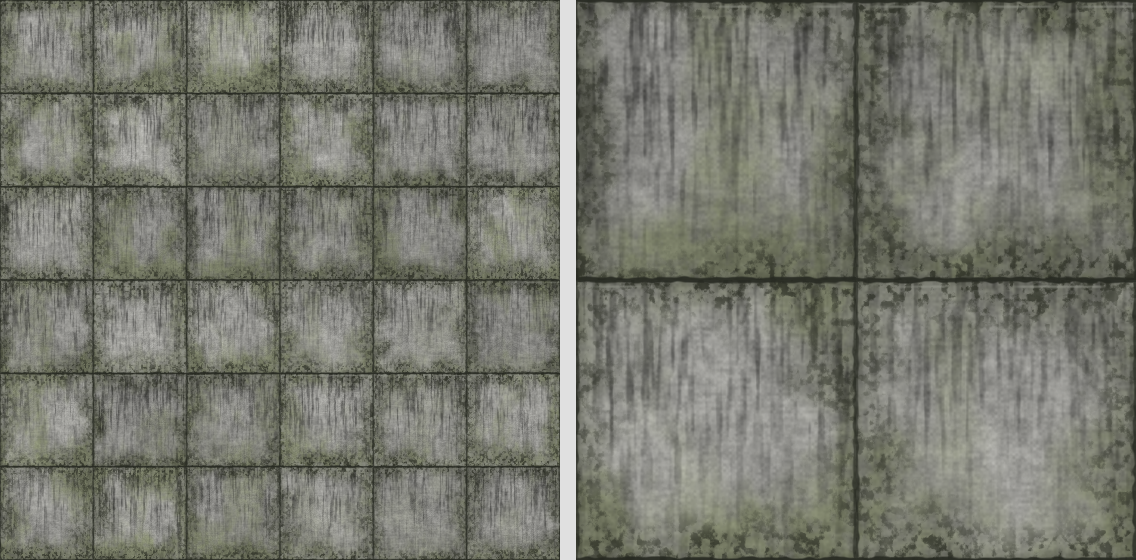
Left, the full canvas; right, a detail of the centre.
A WebGL 1 fragment shader for this texture:

```glsl
precision highp float;
// Weathered concrete tiles in a six by six grid with narrow dark joints.
// Each tile seeds its own noise for tone, fine vertical drips, rim grime and
// moss; thin grout lines, pale lips and chipped flakes are laid over the top.
uniform vec2 u_resolution;

const float TILES = 6.0;
const float JOINT_HALF_WIDTH = 0.009;
const vec3 CONCRETE_TINT = vec3(1.0, 0.998, 0.972);
const vec3 GRIME = vec3(0.17, 0.18, 0.14);
const vec3 MOSS = vec3(0.41, 0.44, 0.30);
const vec3 GROUT = vec3(0.15, 0.16, 0.13);
const vec3 FLAKE = vec3(0.58, 0.59, 0.55);

float hash(vec2 p) {
  return fract(sin(dot(p, vec2(127.1, 311.7))) * 43758.545);
}

float noise(vec2 p) {
  vec2 i = floor(p);
  vec2 f = fract(p);
  f = f * f * (3.0 - 2.0 * f);
  return mix(mix(hash(i), hash(i + vec2(1.0, 0.0)), f.x),
             mix(hash(i + vec2(0.0, 1.0)), hash(i + 1.0), f.x), f.y);
}

float fbm(vec2 p) {
  float sum = 0.0;
  float amplitude = 0.533;
  for (int i = 0; i < 4; i++) {
    sum += amplitude * noise(p);
    p = p * 2.03 + 17.3;
    amplitude *= 0.5;
  }
  return sum;
}

// Dense hairline stains: signed brushing plus darker runs with ragged ends
float drips(vec2 q, vec2 seed) {
  float hair = noise(q * vec2(82.0, 7.0) + seed);
  float thin = noise(q * vec2(50.0, 4.0) + seed + 31.0);
  float broken = noise(q * vec2(70.0, 24.0) + seed + 9.0);
  float column = noise(vec2(q.x * 34.0, 4.0) + seed);
  float reach = smoothstep(-0.1, 0.2, q.y - 0.2 - 0.45 * column);
  float line = 0.4 * hair + 0.4 * thin + 0.2 * broken;
  return smoothstep(0.38, 0.78, line) * mix(0.45, 1.0, reach);
}

// Dirt that gathers at the rim, with an irregular inner border
float rimGrime(float edge, float blotch, float reach) {
  return 1.0 - smoothstep(0.0, reach, edge + (blotch - 0.5) * 0.3);
}

// Mottled green growth in vertical patches, along the rim and in a low band
float mossCover(vec2 q, vec2 seed, float rim, float amount, float mottle) {
  float patches = smoothstep(0.42, 0.72, fbm(q * vec2(4.2, 2.4) + seed + 53.0));
  float ragged = 0.22 * noise(q * vec2(20.0, 4.0) + seed);
  float band = 1.0 - smoothstep(0.22, 0.42, q.y + ragged);
  float cover = amount * (0.7 * patches + 0.4 * band) + 0.35 * rim;
  return clamp(cover * (0.3 + 1.4 * mottle), 0.0, 0.9);
}

float lineMask(float distanceToLine, float halfWidth, float soft) {
  return 1.0 - smoothstep(halfWidth - soft, halfWidth + soft, distanceToLine);
}

void main() {
  vec2 p = gl_FragCoord.xy / u_resolution * TILES;
  vec2 cell = floor(p);
  vec2 q = fract(p);
  float soft = 0.6 * TILES / min(u_resolution.x, u_resolution.y) + 0.002;

  // Values that differ from tile to tile
  vec2 seed = 40.0 * vec2(hash(cell + 3.1), hash(cell + 8.7));
  float tone = hash(cell + 15.3);
  float mossAmount = mix(0.25, 1.0, hash(cell + 21.9));
  float dripAmount = mix(0.13, 0.24, hash(cell + 27.4));

  // Distances to the sides and shared surface noise
  vec2 side = min(q, 1.0 - q);
  float edge = min(side.x, side.y);
  float blotch = fbm(q * 5.0 + seed);
  float mottle = fbm(q * vec2(24.0, 20.0) + seed + 5.0);
  float grain = noise(q * 95.0 + seed);
  float weave = noise(q * vec2(14.0, 80.0) + seed + 71.0);
  float rim = rimGrime(edge, blotch, mix(0.18, 0.30, tone));

  // Cloudy concrete, brighter at the centre, with drips
  float center = 1.0 - smoothstep(0.1, 0.65, length(q - 0.5));
  float value = 0.525 + 0.10 * (tone - 0.5) + 0.06 * center;
  value += 0.15 * (blotch - 0.5) + 0.16 * (mottle - 0.5);
  value += 0.07 * (grain - 0.5) + 0.05 * (weave - 0.5);
  value -= dripAmount * (drips(q, seed) - 0.15) + 0.065 * rim;
  vec3 color = value * CONCRETE_TINT;

  // Moss keeps the light and dark of the surface below
  float moss = mossCover(q, seed, rim, mossAmount, mottle);
  color = mix(color, MOSS * (0.4 + 1.2 * value), 0.65 * moss);

  // Fine dark specks crowd towards the rim, densest along top and bottom
  float crowd = rim * mix(0.6, 1.0, lineMask(side.y, 0.1, 0.1)) + 0.06;
  float speckNoise = fbm(q * vec2(46.0, 38.0) + seed + 23.0);
  float specks = smoothstep(0.46, 0.7, speckNoise) * crowd;
  color = mix(color, GRIME, 0.75 * specks);
  color = mix(color, GRIME, 0.45 * lineMask(edge, 0.015, 0.03) * mottle);

  // Chipped pale flakes beside a few tiles, and a broken lip on the top edge
  float chipped = step(0.8, hash(cell + 44.2));
  float nearJoint = 1.0 - smoothstep(0.02, 0.08, edge);
  float flakes = smoothstep(0.5, 0.62, fbm(q * 22.0 + seed + 90.0)) * nearJoint;
  color = mix(color, FLAKE, flakes * mix(0.2, 0.6, chipped));
  float worn = smoothstep(0.4, 0.75, noise(q * 9.0 + seed + 12.0));
  float lip = lineMask(abs(1.0 - q.y - 0.024), 0.004, soft);
  color = mix(color, FLAKE, 0.5 * worn * lip);

  // Slightly ragged joints, darker across than down
  float ragged = JOINT_HALF_WIDTH + 0.010 * (noise(q * 34.0 + seed) - 0.5);
  float across = 0.9 * lineMask(side.y, ragged, soft);
  float down = mix(0.4, 1.0, mottle) * lineMask(side.x, ragged, soft);
  color = mix(color, GROUT, max(across, down));

  gl_FragColor = vec4(clamp(color, 0.0, 1.0), 1.0);
}
```
